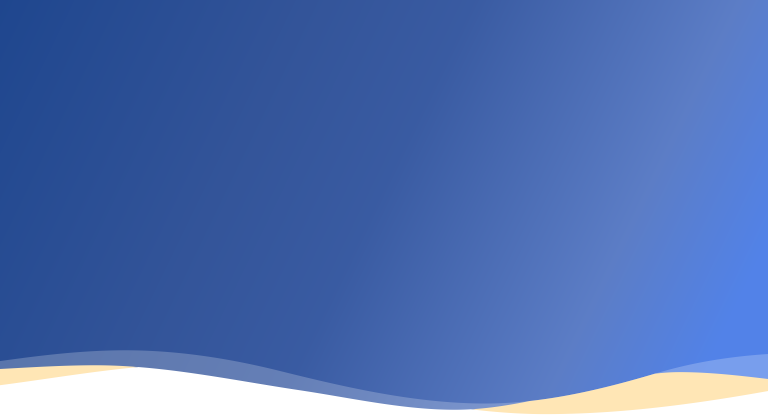
This background is drawn by a Shadertoy shader. Its source:

```glsl
// Cubic arc between two nodes, each holding (x, height, slope)
float arc(float x, vec3 a, vec3 b) {
    float w = b.x - a.x;
    float t = clamp((x - a.x) / w, 0.0, 1.0);
    float s = 1.0 - t;
    return s * s * (1.0 + 2.0 * t) * a.y + t * t * (3.0 - 2.0 * t) * b.y
         + w * t * s * (s * a.z - t * b.z);
}

// Height of a smooth curve through five nodes
float wave(float x, vec3 a, vec3 b, vec3 c, vec3 d, vec3 e) {
    if (x < b.x) return arc(x, a, b);
    if (x < c.x) return arc(x, b, c);
    if (x < d.x) return arc(x, c, d);
    return arc(x, d, e);
}

// Diagonal blue gradient
vec3 sky(vec2 uv) {
    float t = 0.792 * uv.x + 0.208 * (1.0 - uv.y);
    vec3 col = mix(vec3(0.12, 0.275, 0.557), vec3(0.20, 0.33, 0.60), clamp(t / 0.32, 0.0, 1.0));
    col = mix(col, vec3(0.225, 0.357, 0.635), clamp((t - 0.32) / 0.17, 0.0, 1.0));
    col = mix(col, vec3(0.36, 0.49, 0.775), clamp((t - 0.49) / 0.273, 0.0, 1.0));
    return mix(col, vec3(0.32, 0.51, 0.91), clamp((t - 0.763) / 0.15, 0.0, 1.0));
}

// Antialiased coverage below a height
float below(float y, float height) {
    return clamp((height - y) * iResolution.y + 0.5, 0.0, 1.0);
}

void mainImage(out vec4 fragColor, in vec2 fragCoord) {
    vec2 uv = fragCoord / iResolution.xy;
    float x = uv.x;

    // Translucent crest
    vec3 dip = vec3(0.632, 0.030, 0.0);
    float veil = wave(x, vec3(0.0, 0.132, 0.26), vec3(0.163, 0.158, 0.0),
                      vec3(0.365, 0.108, -0.46), dip, vec3(0.855, 0.103, 0.55));
    if (x > 0.855) veil = arc(x, vec3(0.855, 0.103, 0.55), vec3(1.0, 0.149, 0.12));

    // Sand layer, kept under the crest
    vec3 trough = vec3(0.592, 0.015, 0.0);
    float sand = wave(x, vec3(0.0, 0.113, 0.10), vec3(0.124, 0.122, 0.0),
                      vec3(0.39, 0.062, -0.276), trough, vec3(0.762, 0.067, 0.45));
    if (x > 0.762) {
        vec3 top = vec3(0.885, 0.1055, 0.0);
        sand = x < top.x ? arc(x, vec3(0.762, 0.067, 0.45), top)
                         : arc(x, top, vec3(1.0, 0.089, -0.22));
    }
    sand = min(sand, veil);

    // White foreground, kept under the sand line
    float foam = wave(x, vec3(0.0, 0.074, 0.24), vec3(0.26, 0.125, 0.0),
                      vec3(0.5, 0.05, -0.35), vec3(0.71, 0.0045, 0.0), vec3(1.0, 0.06, 0.33));
    foam = min(foam, sand);

    // Layers from back to front
    vec3 col = sky(uv);
    col = mix(col, vec3(1.0), 0.22 * below(uv.y, veil));
    float sandCover = below(uv.y, sand) * smoothstep(0.0, 1.0 / iResolution.y, sand - foam);
    col = mix(col, vec3(1.0, 0.90, 0.71), sandCover);
    col = mix(col, vec3(1.0), below(uv.y, foam));
    fragColor = vec4(col, 1.0);
}
```
